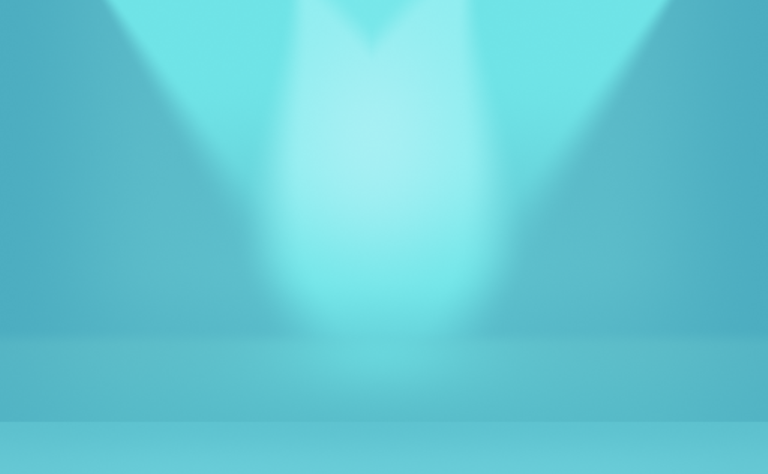
Reproduce this background procedurally as a Shadertoy shader.

```glsl
// An empty aqua studio: two crossed spotlights on a wall above a floor and a front ledge.
// Beams are soft-edged bands whose width and blur vary with height; glows are
// Gaussians layered over vertical gradients. Coordinates run 0..1, y upward.

const vec3 WALL_EDGE   = vec3(0.300, 0.680, 0.755);
const vec3 WALL_MID    = vec3(0.355, 0.730, 0.785);
const vec3 BEAM        = vec3(0.440, 0.900, 0.910);
const vec3 OVERLAP     = vec3(0.560, 0.930, 0.940);
const vec3 CORE        = vec3(0.660, 0.940, 0.955);
const vec3 FLOOR_BACK  = vec3(0.355, 0.725, 0.775);
const vec3 FLOOR_FRONT = vec3(0.335, 0.720, 0.775);
const vec3 LEDGE_TOP   = vec3(0.370, 0.765, 0.815);
const vec3 LEDGE_LOW   = vec3(0.410, 0.800, 0.845);

const float HORIZON = 0.287;
const float HORIZON_BLUR = 0.020;
const float LEDGE_Y = 0.110;
const float CENTER_X = 0.500;
const vec2 CORE_POS = vec2(0.487, 0.715);
const vec2 NOTCH_TIP = vec2(0.484, 0.895);
const float GRAIN = 0.004;

float hash(vec2 p) {
    vec3 q = fract(vec3(p.xyx) * 0.1031);
    q += dot(q, q.yzx + 33.33);
    return fract((q.x + q.y) * q.z);
}

float glow(vec2 uv, vec2 center, vec2 radius) {
    vec2 d = (uv - center) / radius;
    return exp(-dot(d, d));
}

// Coverage of a vertical band with blurred sides
float band(float offset, float halfWidth, float blur) {
    return 1.0 - smoothstep(halfWidth - blur, halfWidth + blur, abs(offset));
}

vec3 wallColor(vec2 uv) {
    float drop = 1.0 - uv.y;
    float side = abs(uv.x - CENTER_X);
    vec3 color = mix(WALL_MID, WALL_EDGE, smoothstep(0.28, 0.50, side));
    color = mix(color, WALL_EDGE, 0.35 * smoothstep(0.45, HORIZON, uv.y));
    color = mix(color, BEAM, 0.22 * glow(uv, vec2(CENTER_X, 0.40), vec2(0.22, 0.22)));

    // Outer cone, narrowing and softening downward
    float cone = band(uv.x - 0.505, 0.365 - 0.400 * drop, 0.012 + 0.075 * drop);
    float coneFade = smoothstep(0.36, 0.86, uv.y);
    color = mix(color, BEAM, cone * mix(0.25, 0.95, coneFade));

    // Overlap of both beams, rounded off toward the floor
    float halfWidth = 0.112 + 0.032 * smoothstep(0.0, 0.42, drop)
                    - 0.045 * smoothstep(0.48, 0.27, uv.y);
    float overlap = band(uv.x - 0.498, halfWidth, 0.014 + 0.065 * drop);
    overlap *= mix(0.45, 1.0, smoothstep(0.27, 0.42, uv.y));
    vec3 light = mix(BEAM, OVERLAP, smoothstep(0.36, 0.68, uv.y));
    light = mix(light, CORE, 0.9 * glow(uv, CORE_POS, vec2(0.105, 0.23)));

    // Darker wedge between the lamps
    float wedge = uv.y - NOTCH_TIP.y - 1.7 * abs(uv.x - NOTCH_TIP.x);
    light = mix(light, BEAM, 0.8 * smoothstep(-0.035, 0.055, wedge));
    return mix(color, light, overlap);
}

vec3 floorColor(vec2 uv) {
    float depth = smoothstep(LEDGE_Y, HORIZON, uv.y);
    vec3 color = mix(FLOOR_FRONT, FLOOR_BACK, depth);
    color = mix(color, WALL_EDGE, 0.45 * smoothstep(0.32, 0.52, abs(uv.x - CENTER_X)));
    color = mix(color, BEAM, 0.22 * glow(uv, vec2(CENTER_X, 0.23), vec2(0.34, 0.16)));
    return mix(color, BEAM, 0.55 * glow(uv, vec2(0.495, 0.265), vec2(0.12, 0.085)));
}

vec3 ledgeColor(vec2 uv) {
    vec3 color = mix(LEDGE_LOW, LEDGE_TOP, smoothstep(0.0, LEDGE_Y, uv.y));
    return mix(color, WALL_MID, 0.25 * smoothstep(0.25, 0.50, abs(uv.x - CENTER_X)));
}

void mainImage(out vec4 fragColor, in vec2 fragCoord) {
    vec2 uv = fragCoord / iResolution.xy;
    float pixel = 1.0 / iResolution.y;

    float wall = smoothstep(HORIZON - HORIZON_BLUR, HORIZON + HORIZON_BLUR, uv.y);
    vec3 color = mix(floorColor(uv), wallColor(uv), wall);
    float ledge = 1.0 - smoothstep(LEDGE_Y - pixel, LEDGE_Y + pixel, uv.y);
    color = mix(color, ledgeColor(uv), ledge);

    // Fine grain hides banding in the gradients
    color += GRAIN * (hash(floor(uv * vec2(512.0, 316.0))) - 0.5);
    fragColor = vec4(color, 1.0);
}
```
